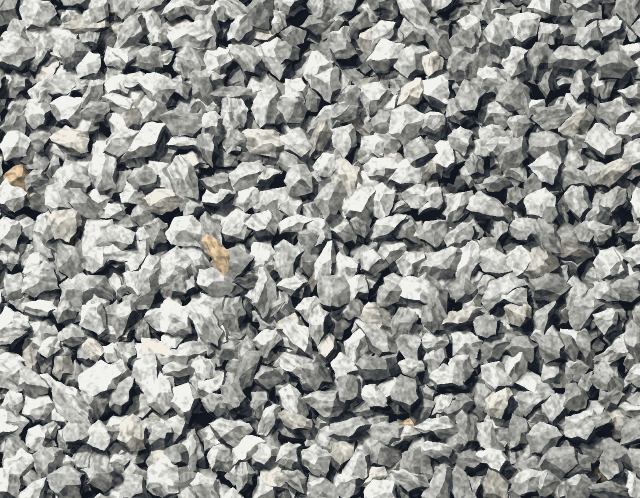
A WebGL 2 fragment shader for this texture:

```glsl
#version 300 es
precision highp float;
// Crushed pale grey gravel: piled angular stones with broad faces and dark gaps.

uniform vec2 u_resolution;
out vec4 outColor;

// Lengths are fractions of the canvas height.
const int LAYERS = 3;
const int SIDES = 6;
const float CELL_SIZE = 0.057;      // spacing of the top layer
const float LAYER_SHRINK = 0.88;    // spacing ratio of each lower layer
const float LAYER_DROP = 0.022;
const float PILE_SPREAD = 0.028;    // random height within a layer
const float FLOOR_Z = -0.1;
const float EDGE_WARP = 0.006;
const float CHIP_TILT = 0.45;
const float GRAIN = 0.62;
const float STREAKS = 0.28;
const float SHADOW = 0.68;
const float PATCHES = 0.22;         // broad light and dark areas
const float OCHRE_SHARE = 0.002;
const vec2 ALBEDO = vec2(0.62, 1.10);
const vec3 TONE = vec3(-0.07, 1.72, -0.62);
const vec3 LIGHT = vec3(-0.35, 0.55, 0.755);

struct Hit { float z; vec2 slope; vec2 local; vec4 traits; };

vec4 hash4(vec3 c) {
  vec4 h = fract(c.xyzx * vec4(0.1031, 0.1030, 0.0973, 0.1099));
  h += dot(h, h.wzxy + 33.33);
  return fract((h.xxyz + h.yzzw) * h.zywx);
}

float valueNoise(vec2 p) {
  vec2 i = floor(p), f = fract(p);
  f = f * f * (3.0 - 2.0 * f);
  float a = hash4(vec3(i, 91.0)).x, b = hash4(vec3(i + vec2(1, 0), 91.0)).x;
  float c = hash4(vec3(i + vec2(0, 1), 91.0)).x, d = hash4(vec3(i + 1.0, 91.0)).x;
  return mix(mix(a, b, f.x), mix(c, d, f.x), f.y);
}

// Cellular noise: random traits of the nearest chip.
vec3 chips(vec2 p) {
  vec2 base = floor(p);
  float nearest = 9.0;
  vec3 chip = vec3(0.5);
  for (int y = -1; y <= 1; y++) for (int x = -1; x <= 1; x++) {
    vec2 cell = base + vec2(x, y);
    vec4 h = hash4(vec3(cell, 57.0));
    vec2 d = cell + h.xy - p;
    float dist = dot(d, d);
    if (dist < nearest) { nearest = dist; chip = vec3(h.zw, fract(h.x * 17.0)); }
  }
  return chip;
}

// Each stone is the lowest of several tilted planes.
void addStone(vec2 p, vec2 cell, float layer, float size, inout Hit hit) {
  vec4 place = hash4(vec3(cell, layer));
  vec2 d = p - (cell + 0.15 + 0.7 * place.xy) * size;
  if (dot(d, d) > 1.3 * size * size) return;
  vec4 traits = hash4(vec3(cell, layer + 7.0));
  float radius = size * mix(0.44, 0.74, traits.x);
  float stretch = mix(1.0, 1.45, traits.y * traits.y);
  vec2 axes = radius * vec2(stretch, 1.0 / stretch);
  float turn = place.z * 6.2832, c = cos(turn), s = sin(turn);
  vec2 q = vec2(c * d.x + s * d.y, c * d.y - s * d.x) / axes;

  vec2 slope = (hash4(vec3(cell, layer + 13.0)).xy - 0.5) * 0.75;
  float h = 0.42 + dot(q, slope);
  for (int i = 0; i < SIDES; i++) {
    vec4 side = hash4(vec3(cell, layer + 20.0 + float(i)));
    float angle = (float(i) + 0.7 * side.x) * 6.2832 / float(SIDES);
    vec2 dir = vec2(cos(angle), sin(angle));
    float inside = mix(0.66, 1.0, side.y) - dot(q, dir);
    if (inside < 0.0) return;
    float steep = mix(0.5, 2.9, side.z * side.z);
    if (inside * steep < h) { h = inside * steep; slope = -dir * steep; }
  }
  float z = place.w * PILE_SPREAD - layer / 40.0 * LAYER_DROP + radius * h;
  if (z > hit.z) {
    vec2 g = slope * radius / axes;
    hit = Hit(z, vec2(c * g.x - s * g.y, s * g.x + c * g.y), q, traits);
  }
}

Hit pile(vec2 p) {
  Hit hit = Hit(FLOOR_Z, vec2(0), vec2(0), vec4(0.5));
  float size = CELL_SIZE;
  for (int k = 0; k < LAYERS; k++) {
    vec2 base = floor(p / size);
    for (int y = -1; y <= 1; y++) for (int x = -1; x <= 1; x++)
      addStone(p, base + vec2(x, y), float(k) * 40.0, size, hit);
    size *= LAYER_SHRINK;
  }
  return hit;
}

float occlusion(vec2 p, float z, float reach) {
  float rise = pile(p + normalize(LIGHT.xy) * reach).z - z;
  return smoothstep(0.0, 0.011, rise - 0.8 * reach);
}

vec3 gravel(vec2 p) {
  vec2 w = p + EDGE_WARP * (vec2(valueNoise(p * 75.0), valueNoise(p * 75.0 + 40.0)) - 0.5);
  Hit hit = pile(w);
  float id = hit.traits.w;

  // Chipped surface, streaks and fine grain
  vec3 chip = chips(hit.local * vec2(1.8, 3.0) + 30.0 + id * 90.0);
  vec2 slope = hit.slope + (chip.xy - 0.5) * CHIP_TILT;
  float diffuse = max(dot(normalize(vec3(-slope, 1.0)), LIGHT), 0.0);
  float streak = valueNoise(hit.local * vec2(2.5, 7.0) + 50.0 + id * 90.0);
  float grain = 0.5 * valueNoise(p * 110.0) + 0.5 * valueNoise(p * 230.0) - 0.5;
  float albedo = mix(ALBEDO.x, ALBEDO.y, hit.traits.z) * (0.95 + 0.1 * chip.z);
  albedo *= 1.0 - STREAKS * fract(id * 7.0) * smoothstep(0.5, 0.8, streak);

  // Direct light, cast shadow and depth in the pile
  float v = albedo * (0.18 + 0.9 * diffuse) * (1.0 + GRAIN * grain);
  float shade = max(occlusion(w, hit.z, 0.009), 0.85 * occlusion(w, hit.z, 0.021));
  v *= (1.0 - SHADOW * shade) * mix(0.3, 1.0, smoothstep(-0.055, 0.011, hit.z));
  v *= 1.06 - 0.1 * (p.x - 1.4) + PATCHES * (valueNoise(p * 3.5) - 0.5);
  v = hit.z <= FLOOR_Z ? 0.09 : clamp(v, 0.08, 0.95);
  v = min(TONE.x + v * (TONE.y + v * TONE.z), 0.95);

  // Cool shadows, neutral to slightly warm lights
  vec3 color = v + mix(vec3(0.0, 0.02, 0.05), vec3(0.0, 0.003, -0.018), smoothstep(0.08, 0.5, v));
  float warm = 0.12 * step(0.93, id) + 0.55 * step(1.0 - OCHRE_SHARE, id);
  return color * mix(vec3(1.0), vec3(1.02, 0.84, 0.62), warm);
}

void main() {
  vec3 sum = vec3(0.0);
  for (int i = 0; i < 4; i++) {
    vec2 offset = vec2(i & 1, i >> 1) * 0.5 - 0.25;
    sum += gravel((gl_FragCoord.xy + offset) / u_resolution.y + 2.0);
  }
  outColor = vec4(sum * 0.25, 1.0);
}
```
